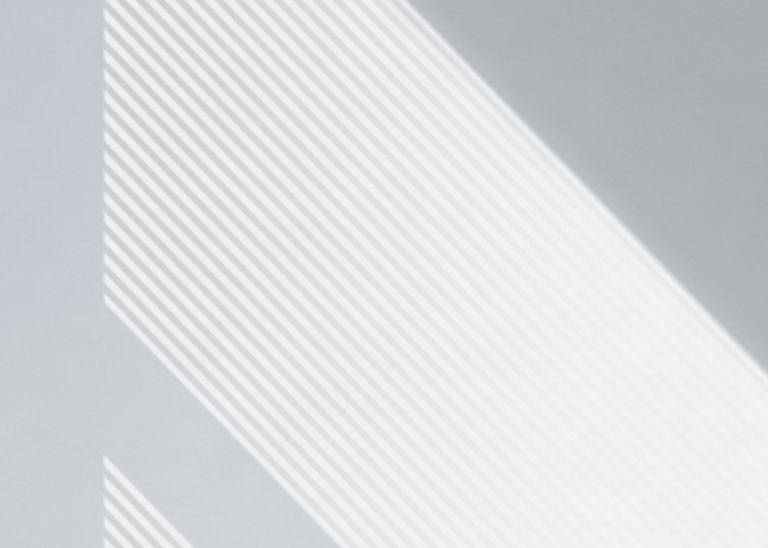
This background is drawn by a WebGL 1 fragment shader. Its source:

```glsl
precision highp float;
// Sunlight through slatted blinds, falling diagonally across a pale grey wall.

uniform vec2 u_resolution;

const float SLOPE = 1.035;         // fall of the light per unit of width
const float SLAT_PERIOD = 0.0371;  // vertical spacing of the slats
const float SLAT_PHASE = 0.347;
const float FRAME_X = 0.190;       // left side of the window light
const float BEAM_TOP = -0.765;
const float BEAM_BOTTOM = 0.355;
const float LOWER_BEAM_TOP = 0.628;

float hash(vec2 p) {
  return fract(sin(dot(p, vec2(127.1, 311.7))) * 43758.5453);
}

float valueNoise(vec2 p) {
  vec2 cell = floor(p);
  vec2 f = fract(p);
  f = f * f * (3.0 - 2.0 * f);
  float low = mix(hash(cell), hash(cell + vec2(1.0, 0.0)), f.x);
  float high = mix(hash(cell + vec2(0.0, 1.0)), hash(cell + 1.0), f.x);
  return mix(low, high, f.y);
}

float softStep(float edge, float blur, float x) {
  return smoothstep(edge - blur, edge + blur, x);
}

float glow(float x, float center, float width) {
  float d = (x - center) / width;
  return exp(-d * d);
}

float segmentDistance(vec2 p, vec2 a, vec2 b) {
  vec2 ab = b - a;
  return length(p - a - ab * clamp(dot(p - a, ab) / dot(ab, ab), 0.0, 1.0));
}

// Shaded wall: cool on the left, darker towards the upper right.
vec3 wallColor(vec2 p, float across) {
  vec3 left = mix(vec3(0.800, 0.812, 0.830), vec3(0.760, 0.778, 0.805), p.y);
  left += 0.018 * smoothstep(0.0, 0.4, p.x);
  float corner = smoothstep(0.75, 1.75, p.x * 0.75 + p.y * 0.75);
  vec3 right = mix(vec3(0.745, 0.762, 0.772), vec3(0.665, 0.685, 0.695), corner);
  return mix(left, right, softStep(-0.55, 0.25, -across - 1.1));
}

// Slat light from 0 in a gap to 1 on a bright stripe.
float slats(float across) {
  float wave = 0.5 + 0.5 * cos(6.28318 * (across - SLAT_PHASE) / SLAT_PERIOD);
  return smoothstep(0.08, 0.85, wave);
}

// Coverage of the main beam and of the small beam below it.
float beamMask(vec2 p, float across) {
  float blur = mix(0.007, 0.014, smoothstep(0.2, 1.3, p.x));
  float upper = softStep(BEAM_TOP, blur, across);
  float mainBeam = upper * (1.0 - softStep(BEAM_BOTTOM, blur, across));
  float lowerBeam = softStep(LOWER_BEAM_TOP, 0.007, across);
  return max(mainBeam, lowerBeam) * softStep(FRAME_X, 0.005, p.x);
}

// Lit wall: the stripes blur into an even glow away from the frame.
vec3 litColor(vec2 p, float across) {
  float spread = smoothstep(0.1, 1.35, p.x + 0.22 * (1.0 - p.y));
  vec3 bright = mix(vec3(0.930, 0.936, 0.940), vec3(0.945, 0.951, 0.955), spread);
  float contrast = mix(0.135, 0.008, spread);
  float shade = contrast * (1.0 - slats(across));
  shade += 0.085 * glow(across, BEAM_TOP + 0.026, 0.010) * (1.0 - 0.6 * spread);
  return bright - shade * vec3(1.0, 0.98, 0.96);
}

void main() {
  vec2 p = gl_FragCoord.xy / u_resolution.y;
  float across = 1.0 - p.y - SLOPE * p.x;

  vec3 color = mix(wallColor(p, across), litColor(p, across), beamMask(p, across));

  // Faint light spilling over the outer edge of the beam
  color += 0.025 * glow(across, BEAM_TOP - 0.012, 0.030);

  // Two hairline scratches in the plaster
  float scratch = segmentDistance(p, vec2(0.626, 0.249), vec2(0.635, 0.260));
  scratch = min(scratch, segmentDistance(p, vec2(0.512, 0.189), vec2(0.526, 0.200)));
  color -= 0.04 * (1.0 - smoothstep(0.0, 0.002, scratch));

  // Plaster mottling and fine grain
  color += 0.008 * (valueNoise(p * 24.0) - 0.5);
  color += 0.014 * (valueNoise(p * 260.0) - 0.5);

  gl_FragColor = vec4(color, 1.0);
}
```
